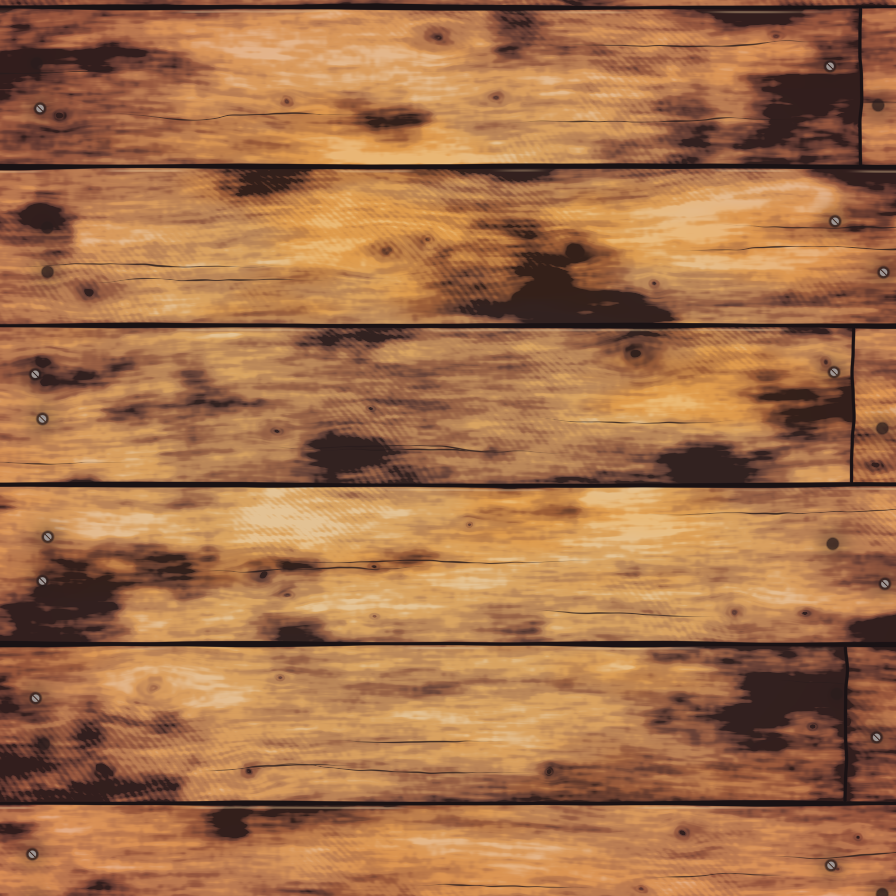
A WebGL 1 fragment shader for this texture:

```glsl
precision highp float;
uniform vec2 u_resolution;

const float PITCH = 0.1778;
const float FIRST_SEAM = 0.103;
const vec3 GAP = vec3(0.10, 0.07, 0.08);
const vec3 CHAR = vec3(0.16, 0.11, 0.11);
const vec3 UMBER = vec3(0.40, 0.26, 0.22);
const vec3 BROWN = vec3(0.59, 0.38, 0.27);
const vec3 TAN = vec3(0.73, 0.53, 0.35);
const vec3 HONEY = vec3(0.85, 0.64, 0.38);
const vec3 CREAM = vec3(0.89, 0.76, 0.58);
const vec3 STEEL = vec3(0.62, 0.59, 0.58);

float hash(vec2 p) {
  return fract(sin(dot(p, vec2(12.99, 78.23))) * 43758.5);
}

vec2 hash2(vec2 p) {
  return vec2(hash(p), hash(p + 17.3));
}

float noise(vec2 p) {
  vec2 i = floor(p), f = fract(p);
  f = f * f * (3.0 - 2.0 * f);
  return mix(mix(hash(i), hash(i + vec2(1, 0)), f.x),
             mix(hash(i + vec2(0, 1)), hash(i + vec2(1, 1)), f.x), f.y);
}

float fbm(vec2 p) {
  float sum = 0.0, amp = 0.533;
  for (int i = 0; i < 4; i++) {
    sum += amp * noise(p);
    p = p * 2.03 + 7.1;
    amp *= 0.5;
  }
  return sum;
}

// Antialiased coverage of everything closer than width
float cover(float d, float width, float px) {
  return 1.0 - smoothstep(width - px, width + px, d);
}

vec3 woodRamp(float t) {
  vec3 c = mix(CHAR, UMBER, smoothstep(0.0, 0.16, t));
  c = mix(c, BROWN, smoothstep(0.14, 0.34, t));
  c = mix(c, TAN, smoothstep(0.32, 0.52, t));
  c = mix(c, HONEY, smoothstep(0.52, 0.72, t));
  return mix(c, CREAM, smoothstep(0.72, 0.94, t));
}

// Knots: xy = grain displacement, z = darkness
vec3 knots(vec2 p, float plank) {
  vec3 result = vec3(0.0);
  for (int i = 0; i < 7; i++) {
    vec2 id = vec2(plank, float(i) * 3.7 + 1.0);
    vec2 centre = vec2(hash(id), PITCH * mix(0.12, 0.88, hash(id + 5.1)));
    float size = mix(0.003, 0.011, pow(hash(id + 9.4), 2.0));
    vec2 d = (p - centre) * vec2(mix(0.5, 1.0, hash(id + 2.2)), 1.0);
    d += 0.5 * size * (vec2(noise(p * 90.0), noise(p * 90.0 + 31.0)) - 0.5);
    float r = length(d) / size;
    float halo = exp(-r * r * 0.12);
    float rings = 0.5 + 0.5 * sin(r * 7.0);
    result.xy -= vec2(0.0, d.y * halo * 0.8);
    result.z += halo * 0.16 + exp(-r * r) * (0.35 + 0.3 * rings);
  }
  return result;
}

// Long thin splits that follow the grain
float cracks(vec2 p, float plank, float px) {
  float dark = 0.0;
  for (int i = 0; i < 4; i++) {
    vec2 id = vec2(plank + 3.3, float(i) * 2.9);
    float start = hash(id) * 1.1 - 0.2;
    float len = mix(0.12, 0.45, hash(id + 4.0));
    float along = (p.x - start) / len;
    float taper = smoothstep(0.0, 0.3, along) * smoothstep(1.0, 0.6, along);
    float y = PITCH * mix(0.15, 0.85, hash(id + 8.0));
    y += 0.016 * (fbm(vec2(p.x * 9.0, plank + float(i) * 5.0)) - 0.5);
    float width = 0.0011 * taper * noise(vec2(p.x * 45.0, id.y));
    dark = max(dark, cover(abs(p.y - y), width, px) * taper);
  }
  return dark;
}

// Screw heads near both ends: x = dark rim, y = metal face
vec2 screws(vec2 p, float row, float px) {
  vec2 result = vec2(0.0);
  for (int i = 0; i < 4; i++) {
    vec2 id = vec2(row + 0.7, float(i));
    float column = i < 2 ? 0.045 : (i < 3 ? 0.925 : 0.985);
    float height = mod(float(i), 2.0) < 0.5 ? 0.66 : 0.38;
    vec2 d = p - vec2(column, height * PITCH) - 0.018 * (hash2(id) - 0.5);
    float r = length(d), worn = step(0.45, hash(id + 6.0));
    float slot = cover(abs(d.x + d.y), 0.0008, px);
    result.x += cover(r, 0.0065, 0.002) + 0.35 * exp(-r * r * 3000.0);
    result.y += cover(r, 0.0042, px) * (1.0 - slot) * worn;
  }
  return clamp(result, 0.0, 1.0);
}

void main() {
  vec2 uv = gl_FragCoord.xy / u_resolution;
  float px = 0.75 / u_resolution.y;

  // Plank layout with slightly crooked seams and butt joints in alternate rows
  float level = uv.y - FIRST_SEAM + 0.003 * (fbm(vec2(uv.x * 5.0, uv.y * 4.0)) - 0.5);
  float row = floor(level / PITCH);
  vec2 p = vec2(uv.x, level - row * PITCH);
  float jointed = 1.0 - mod(row, 2.0);
  float jointX = 0.955 + 0.026 * (hash(vec2(row, 2.0)) - 0.5) + 0.003 * noise(vec2(p.y * 40.0, row));
  float plank = row + jointed * step(jointX, uv.x) * 20.0;
  float seam = min(p.y, PITCH - p.y);
  float joint = mix(1.0, abs(uv.x - jointX), jointed);
  vec2 seed = 60.0 * hash2(vec2(plank, 4.0));

  // Grain bends around the knots
  vec3 knot = knots(p, plank);
  vec2 g = p + knot.xy;
  g.y += 0.02 * (noise(g * vec2(4.0, 8.0) + seed) - 0.5);
  float broad = fbm(g * vec2(3.0, 26.0) + seed) - 0.5;
  float streak = fbm(g * vec2(12.0, 120.0) + seed) - 0.5;
  float fibre = noise(g * vec2(55.0, 260.0) + seed) - 0.5;
  float blotch = fbm(p * vec2(6.0, 11.0) + seed.yx) - 0.5;
  float speck = noise(uv * 190.0) - 0.5;

  // Diagonal saw marks in patches
  float patchMask = smoothstep(0.0, 0.2, fbm(p * vec2(5.0, 8.0) + seed + 20.0) - 0.5);
  float saw = sin((p.x + p.y * 0.6 + 2.0 * p.y * p.y) * 760.0 + 5.0 * blotch) * patchMask;

  // Tone: bright middle, weathered ends and stains
  float side = abs(uv.x - 0.5) * 2.0;
  float rim = smoothstep(0.45, 1.25, length(uv - 0.5) * 1.8);
  float tone = 0.61 + 0.8 * broad + 0.55 * streak + 0.22 * fibre + 0.75 * blotch;
  tone += 0.1 * speck + 0.05 * saw - 0.16 * rim;
  tone += 0.08 * (hash(vec2(plank, 9.0)) - 0.5);
  float stain = smoothstep(0.57, 0.8, fbm(p * vec2(8.0, 14.0) + seed + 40.0) + 0.1 * side * side);
  tone -= 0.5 * stain + 0.65 * knot.z;
  tone -= 0.25 * exp(-seam / 0.006) + 0.2 * exp(-joint / 0.008);
  vec3 color = woodRamp(clamp(tone, 0.04, 1.0));

  // Amber and red tints
  float amber = smoothstep(0.0, 0.25, fbm(p * vec2(4.0, 14.0) + seed + 70.0) - 0.45);
  color *= mix(vec3(1.0), vec3(1.03, 0.95, 0.78), amber * (1.0 - rim));
  color *= mix(vec3(1.0), vec3(1.0, 0.86, 0.87), rim);

  // Splits, screws, pale lips and gaps
  color = mix(color, CHAR, 0.85 * cracks(p, plank, px));
  vec2 screw = screws(p, row, px);
  color = mix(color, CHAR, 0.8 * screw.x);
  color = mix(color, STEEL, screw.y);
  float lip = cover(abs(PITCH - p.y - 0.005), 0.0012, px) * smoothstep(0.45, 0.7, noise(vec2(uv.x * 12.0, row)));
  color = mix(color, CREAM, 0.4 * lip);
  float gapWidth = mix(0.0015, 0.0038, noise(vec2(uv.x * 7.0, floor(level / PITCH + 0.5) * 3.0)));
  float gap = max(cover(seam, gapWidth, px), cover(joint, 0.0018, px));
  gl_FragColor = vec4(mix(color, GAP, gap), 1.0);
}
```
